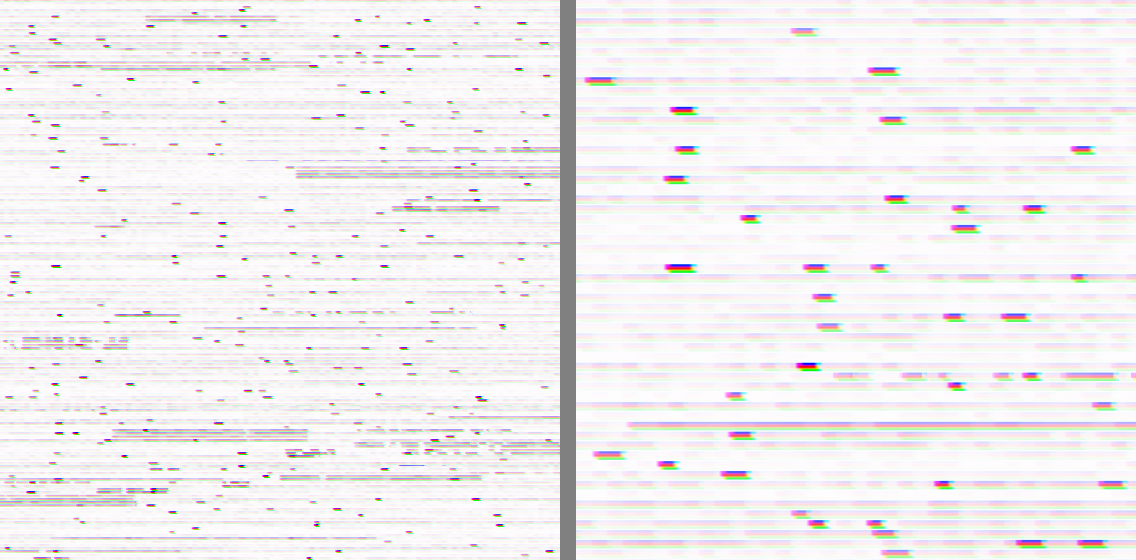
Left: the whole. Right: its middle third, enlarged.
A three.js fragment shader for this texture:

```glsl
// Glitchy scanline static: coloured dashes and broken streaks on a white screen.
varying vec2 vUv;

float hash(vec2 p) {
  vec3 q = fract(p.xyx * 0.1031);
  q += dot(q, q.yzx + 33.33);
  return fract((q.x + q.y) * q.z);
}

// Random steps along x, with softened joints
float steps(float x, float seed) {
  float cell = floor(x);
  float joint = smoothstep(0.75, 1.0, x - cell);
  return mix(hash(vec2(cell + 60.0, seed)), hash(vec2(cell + 61.0, seed)), joint);
}

float span(float x, float from, float to, float soft) {
  return smoothstep(from - soft, from + soft, x) * (1.0 - smoothstep(to - soft, to + soft, x));
}

float bump(float y, float centre, float width) {
  float d = (y - centre) / width;
  return exp(-d * d);
}

// Pale uneven lines that cover the whole screen
float faintLines(float x, float row) {
  float level = 0.5 * hash(vec2(row, 11.0)) + 0.3 * steps(x * 9.0, row + 200.0);
  level += 0.35 * steps(x * 110.0, row + 400.0);
  return 0.19 * pow(level, 2.4);
}

// Short isolated dashes, one row high
float dashes(float x, float row) {
  float u = x * 24.0;
  float cell = floor(u);
  float present = step(hash(vec2(cell, row + 700.0)), 0.07);
  float from = 0.1 + 0.4 * hash(vec2(cell + 40.0, row + 900.0));
  float width = 0.18 + 0.22 * hash(vec2(cell + 80.0, row + 900.0));
  float ink = 0.4 + 0.6 * hash(vec2(cell + 120.0, row + 900.0));
  return present * ink * span(u - cell, from, from + width, 0.04);
}

// Streaks of one, two or four rows, broken into ticks; short ones are darker
float streaks(float x, float row, float busy) {
  float ink = 0.0;
  float thick = 1.0;
  for (int i = 0; i < 3; i++) {
    float group = floor(row / thick) + 1100.0 + 300.0 * thick;
    float size = hash(vec2(group, 3.0));
    float from = 1.25 * hash(vec2(group, 5.0)) - 0.3;
    float reach = 0.05 + 0.75 * size * size;
    float present = step(hash(vec2(group, 7.0)), busy);
    float shared = steps(x * 96.0, group);
    float own = steps(x * 70.0, row + 2600.0);
    float gaps = 0.55 * hash(vec2(group, 9.0));
    float ticks = smoothstep(gaps - 0.08, gaps + 0.08, 0.6 * shared + 0.4 * own);
    float strength = mix(0.72, 0.24, sqrt(size)) * (0.65 + 0.6 * own);
    ink = max(ink, present * strength * ticks * span(x, from, from + reach, 0.002));
    thick *= 2.0;
  }
  return ink;
}

float signal(float x, float row, float busy) {
  float marks = max(dashes(x, row), streaks(x, row, busy));
  return max(marks, faintLines(x, row));
}

void main() {
  // Each scanline holds a blue, a red and a green stripe
  float line = vUv.y * 512.0 / 3.0;
  float row = floor(line);
  float phase = line - row;
  vec3 wave = 0.5 + 0.5 * cos(6.2832 * (phase - vec3(0.5, 0.1667, 0.8333)));
  vec3 stripe = smoothstep(0.25, 1.0, wave);

  // Crowded heights near the top and the bottom
  float busy = 0.1 + 0.34 * bump(vUv.y, 0.19, 0.06) + 0.3 * bump(vUv.y, 0.89, 0.035);
  busy += 0.25 * bump(vUv.y, 0.03, 0.025) + 0.15 * bump(vUv.y, 0.73, 0.02);

  // Channels slip sideways, leaving red and green ends
  float slip = 0.0016;
  vec3 ink = vec3(signal(vUv.x - slip, row, busy),
                  signal(vUv.x + slip, row, busy),
                  signal(vUv.x, row, busy));
  ink *= smoothstep(0.0, 0.12, min(phase, 1.0 - phase));

  vec3 paper = vec3(0.995, 0.99, 0.995);
  gl_FragColor = vec4(paper * (1.0 - ink * (1.0 - stripe)), 1.0);
}
```
